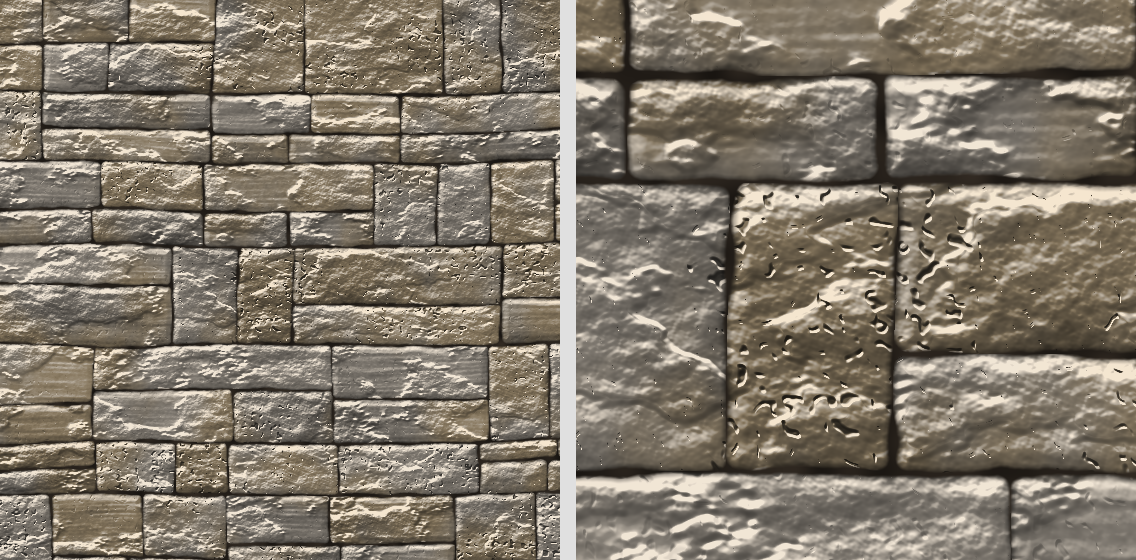
Left, the full canvas; right, a detail of the centre.
A three.js fragment shader for this texture:

```glsl
// Sunlit wall of weathered, rough-hewn limestone blocks in uneven courses.
varying vec2 vUv;

float hash(vec2 p) {
  return fract(sin(dot(p, vec2(127.1, 311.7))) * 43758.5453);
}

float noise(vec2 p) {
  vec2 i = floor(p), f = fract(p);
  f = f * f * (3.0 - 2.0 * f);
  return mix(mix(hash(i), hash(i + vec2(1.0, 0.0)), f.x),
             mix(hash(i + vec2(0.0, 1.0)), hash(i + 1.0), f.x), f.y);
}

float fbm(vec2 p) {
  float sum = 0.0, amp = 0.52;
  for (int k = 0; k < 5; k++) {
    sum += amp * noise(p);
    p = mat2(0.8, 0.6, -0.6, 0.8) * p * 2.03 + 7.3;
    amp *= 0.5;
  }
  return sum;
}

// Bedding noise: long in x, without rotation
float streaks(vec2 p) {
  p.y += 1.5 * noise(p * vec2(0.7, 0.1));
  return 0.6 * noise(p) + 0.4 * noise(p * vec2(1.7, 2.3) + 5.0);
}

// Uneven division of 0..n into n parts: low edge, high edge, index
float edgeAt(float i, float n, float seed) {
  float inner = step(0.5, i) * step(i, n - 0.5);
  return i + inner * 0.5 * (hash(vec2(i, seed)) - 0.5);
}

vec3 split(float x, float n, float seed) {
  float i = floor(x);
  if (x < edgeAt(i, n, seed)) i -= 1.0;
  else if (x >= edgeAt(i + 1.0, n, seed)) i += 1.0;
  return vec3(edgeAt(i, n, seed), edgeAt(i + 1.0, n, seed), i);
}

// Bands hold bays; a bay is either tall blocks or two courses of long ones
void findStone(vec2 p, out vec4 box, out vec2 id, out float tall) {
  vec3 band = split(p.y * 6.6 + 10.4, 99.0, 3.0);
  float shift = 10.0 + hash(vec2(band.z, 5.0));
  vec3 bay = split(p.x * 3.0 + shift, 99.0, band.z);
  vec2 bayId = vec2(band.z, bay.z);
  vec2 rows = (band.xy - 10.4) / 6.6, cols = (bay.xy - shift) / 3.0;
  tall = step(hash(bayId + 0.3), 0.28);
  float course = 0.0;
  if (tall < 0.5) {
    float middle = mix(rows.x, rows.y, 0.38 + 0.24 * hash(bayId + 1.7));
    course = step(middle, p.y);
    rows = course > 0.5 ? vec2(middle, rows.y) : vec2(rows.x, middle);
  }
  float seed = bay.z * 3.0 + band.z * 17.0 + course;
  float count = floor(1.3 + 0.4 * tall + 1.4 * hash(vec2(seed, 9.0)));
  float width = (cols.y - cols.x) / count;
  vec3 part = split((p.x - cols.x) / width, count, seed);
  box = vec4(cols.x + part.x * width, rows.x, cols.x + part.y * width, rows.y);
  id = vec2(seed, part.z);
}

// Depth inside the worn outline of a block, negative in the joint
float inset(vec2 p, vec4 box, vec2 offset) {
  vec2 wobble = vec2(fbm(p * 26.0 + offset), fbm(p * 26.0 - offset)) - 0.5;
  vec2 halfSize = 0.5 * (box.zw - box.xy) - vec2(0.0014, 0.0021);
  vec2 q = abs(p - 0.5 * (box.xy + box.zw) + wobble * 0.009) - halfSize + 0.007;
  return 0.007 - length(max(q, 0.0)) - min(max(q.x, q.y), 0.0);
}

// Small round holes, clustered and ragged
float pits(vec2 s) {
  vec2 g = s * 62.0 + 0.9 * vec2(noise(s * 150.0), noise(s * 150.0 + 9.0));
  vec2 cell = floor(g);
  vec2 centre = 0.35 + 0.3 * vec2(hash(cell), hash(cell + 4.4));
  float radius = 0.33 * hash(cell + 8.8) * smoothstep(0.3, 0.7, noise(s * 14.0));
  return 1.0 - smoothstep(radius * 0.4, radius + 0.04, length(fract(g) - centre));
}

float relief(vec2 p, vec4 box, vec2 offset, float pitted) {
  vec2 s = p + offset;
  float rim = 0.0045 * smoothstep(-0.002, 0.012, inset(p, box, offset));
  float face = fbm(s * vec2(10.0, 16.0));
  float broken = max(smoothstep(0.42, 0.60, face), 0.7 * pitted);
  float ledge = 0.004 * smoothstep(0.47, 0.53, face);
  float rough = fbm(s * vec2(27.0, 36.0)) * mix(0.003, 0.0145, broken);
  float strata = streaks(s * vec2(9.0, 110.0)) * 0.0016 * (1.0 - pitted);
  return rim + ledge + rough + strata - pits(s) * 0.0025 * (0.2 + pitted);
}

void main() {
  // Courses drift a little off level
  vec2 p = vUv + 0.012 * (vec2(noise(vUv * 5.0), noise(vUv * 5.0 + 30.0)) - 0.5);
  vec4 box;
  vec2 id;
  float tall;
  findStone(p, box, id, tall);
  vec2 offset = 20.0 * vec2(hash(id), hash(id + 7.1));
  float pitted = max(tall, step(0.75, hash(id + 3.3)));
  vec2 s = p + offset;

  // Sun from above and slightly left; shaded slopes keep sky light
  vec2 toSun = 0.002 * vec2(-0.38, 0.92);
  float slope = (relief(p, box, offset, pitted)
               - relief(p + toSun, box, offset, pitted)) / 0.002;
  float light = slope > 0.0 ? slope * 0.78 : 0.17 * (exp(slope * 1.7) - 1.0);

  // Stone tone, bedding streaks and fine grain
  float tone = 0.455 + 0.08 * (hash(id + 5.9) - 0.5);
  tone += 0.20 * (fbm(s * vec2(8.0, 11.0)) - 0.5);
  tone += 0.11 * (1.0 - pitted) * (streaks(s * vec2(10.0, 90.0)) - 0.5);
  tone += 0.05 * (noise(s * 260.0) - 0.5);
  float value = clamp(tone + light, 0.16, 0.90);
  value *= 1.0 - 0.5 * pits(s) * (0.15 + 0.85 * pitted);

  // Ochre stains fade out where the face is brightly lit
  float ochre = smoothstep(0.36, 0.64, fbm(s * 6.0 + 4.0) + 0.16 * (hash(id + 2.2) - 0.5));
  ochre *= 1.0 - 0.8 * smoothstep(0.43, 0.65, value);
  vec3 color = value * mix(vec3(1.05, 1.0, 0.93), vec3(1.13, 1.0, 0.79), ochre);

  // Dark joints with soft contact shade
  float depth = inset(p, box, offset);
  color *= mix(0.7, 1.0, smoothstep(0.0, 0.0035, depth));
  vec3 joint = vec3(0.13, 0.11, 0.09) * (0.7 + 0.8 * noise(p * 60.0));
  gl_FragColor = vec4(mix(joint, color, smoothstep(-0.0015, 0.001, depth)), 1.0);
}
```
